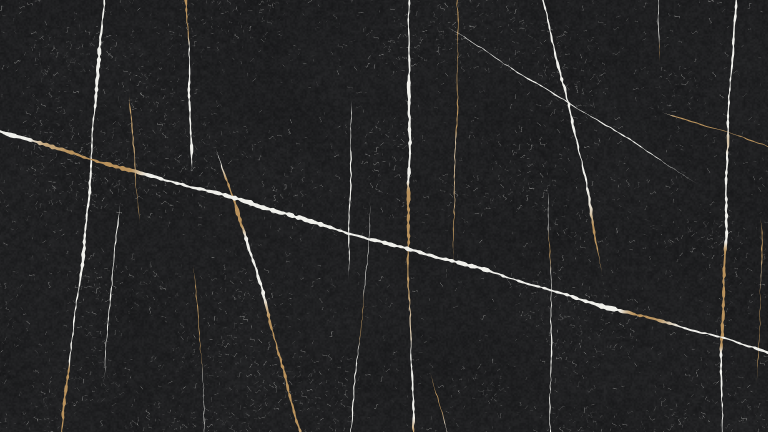
This texture is drawn by a Shadertoy shader. Its source:

```glsl
const vec3 STONE = vec3(0.122, 0.124, 0.130);
const vec3 DUST  = vec3(0.62, 0.62, 0.61);
const vec3 QUARTZ = vec3(0.94, 0.94, 0.92);
const vec3 GOLD  = vec3(0.72, 0.57, 0.36);

float hash(vec2 p) {
    vec3 q = fract(p.xyx * 0.1031);
    q += dot(q, q.yzx + 33.33);
    return fract((q.x + q.y) * q.z);
}

float noise(vec2 p) {
    vec2 i = floor(p), f = fract(p);
    f *= f * (3.0 - 2.0 * f);
    vec2 e = vec2(0.0, 1.0);
    return mix(mix(hash(i), hash(i + e.yx), f.x),
               mix(hash(i + e.xy), hash(i + e.yy), f.x), f.y);
}

// Share of a pixel covered by a band centred on d = 0
float band(float d, float halfWidth, float px) {
    vec2 edges = clamp(vec2(d + halfWidth, d - halfWidth) / px + 0.5, 0.0, 1.0);
    return edges.x - edges.y;
}

// Blends one ragged vein over the base; ends holds start.xy and end.xy
vec3 addVein(vec3 base, vec2 p, vec4 ends, float halfWidth, float bend,
             float warmth, float seed, float px) {
    vec2 dir = ends.zw - ends.xy;
    float len = length(dir);
    dir /= len;
    vec2 rel = p - ends.xy;
    float along = dot(rel, dir);
    float t = along / len;
    float across = dot(rel, vec2(-dir.y, dir.x));

    across -= bend * 4.0 * t * (1.0 - t);
    across -= 0.0022 * sin(along * 11.0 + seed * 5.0) + 0.001 * sin(along * 31.0 + seed * 3.0);
    across -= 0.0022 * (noise(vec2(along * 80.0, seed)) - 0.5);

    float swell = 0.45 + 1.1 * noise(vec2(along * 13.0, seed + 20.0));
    float ragged = 0.55 + 0.9 * noise(vec2(along * 130.0, seed + 40.0));
    float taper = smoothstep(0.0, 0.12, t) * smoothstep(1.0, 0.85, t);
    float cover = band(across, halfWidth * swell * ragged * taper, px);

    float tint = noise(vec2(along * 7.0, seed + 60.0)) + warmth;
    vec3 mineral = mix(QUARTZ, GOLD, smoothstep(0.62, 0.82, tint));
    return mix(base, mineral, cover);
}

// Cellular scatter of short, randomly turned flecks
float flecks(vec2 p, float cell, float density, float px) {
    vec2 id = floor(p / cell);
    float sum = 0.0;
    for (int j = -1; j <= 1; j++)
    for (int i = -1; i <= 1; i++) {
        vec2 c = id + vec2(i, j) + 50.0;
        vec2 offset = vec2(hash(c + 3.1), hash(c + 17.7));
        vec2 d = p - (c - 50.0 + offset) * cell;
        float angle = 6.2832 * hash(c + 29.3);
        vec2 axis = vec2(cos(angle), sin(angle));
        float reach = cell * (0.06 + 0.28 * hash(c + 41.9));
        float bow = 0.15 * cell * sin(dot(d, axis) / cell * 9.0);
        float body = band(dot(d, axis), reach, px)
                   * band(dot(d, vec2(-axis.y, axis.x)) - bow, 0.0011, px);
        float present = step(hash(c + 53.3), density);
        sum += body * present * (0.25 + 0.75 * hash(c + 67.1));
    }
    return sum;
}

vec3 stone(vec2 p, float px) {
    float grain = noise(p * 260.0) - 0.5 + 0.7 * (noise(p * 95.0 + 9.0) - 0.5);
    float cloud = noise(p * 7.0 + 4.0);
    vec3 col = STONE + 0.035 * grain + 0.012 * (cloud - 0.5);
    float crowd = 0.12 + 0.5 * smoothstep(0.4, 0.85, noise(p * 9.0 + 31.0));
    float dust = flecks(p, 0.021, crowd, px) + 0.7 * flecks(p + 0.37, 0.012, 0.6 * crowd, px);
    return mix(col, DUST, min(0.55 * dust, 0.6));
}

void mainImage(out vec4 fragColor, in vec2 fragCoord) {
    float px = 1.0 / iResolution.y;
    vec2 p = fragCoord * px;
    vec3 col = stone(p, px);

    vec4 goldHairs[6] = vec4[6](
        vec4(1.058, 1.10, 1.049, 0.36), vec4(1.520, 1.10, 1.526, 0.85),
        vec4(1.528, 0.74, 1.850, 0.64), vec4(1.760, 0.50, 1.755, 0.11),
        vec4(0.995, 0.14, 1.050, -0.08), vec4(0.449, 0.39, 0.477, -0.10));
    vec4 paleHairs[6] = vec4[6](
        vec4(1.030, 0.94, 1.620, 0.57), vec4(0.810, 0.77, 0.808, 0.35),
        vec4(0.859, 0.54, 0.803, -0.10), vec4(1.270, 0.57, 1.275, -0.10),
        vec4(0.300, 0.78, 0.322, 0.48), vec4(0.275, 0.53, 0.238, 0.11));
    for (int i = 0; i < 6; i++) {
        float seed = float(i) + 1.0;
        col = addVein(col, p, goldHairs[i], 0.0008, 0.003, 0.45, seed, px);
        col = addVein(col, p, paleHairs[i], 0.0009, 0.002, -0.1, seed + 7.0, px);
    }

    // Steep bold veins
    vec4 bold[6] = vec4[6](
        vec4(0.244, 1.10, 0.127, -0.10), vec4(0.425, 1.10, 0.447, 0.60),
        vec4(0.502, 0.66, 0.722, -0.10), vec4(0.952, 1.10, 0.960, -0.10),
        vec4(1.230, 1.10, 1.394, 0.36), vec4(1.710, 1.10, 1.672, -0.10));
    float bends[6] = float[6](0.014, 0.0, 0.006, -0.010, 0.010, -0.012);
    for (int i = 0; i < 6; i++)
        col = addVein(col, p, bold[i], 0.0024, bends[i], 0.0, float(i) + 14.0, px);

    // Long diagonal vein
    col = addVein(col, p, vec4(-0.30, 0.780, 2.08, 0.098), 0.0030, 0.0, 0.0, 21.0, px);
    fragColor = vec4(col, 1.0);
}
```
